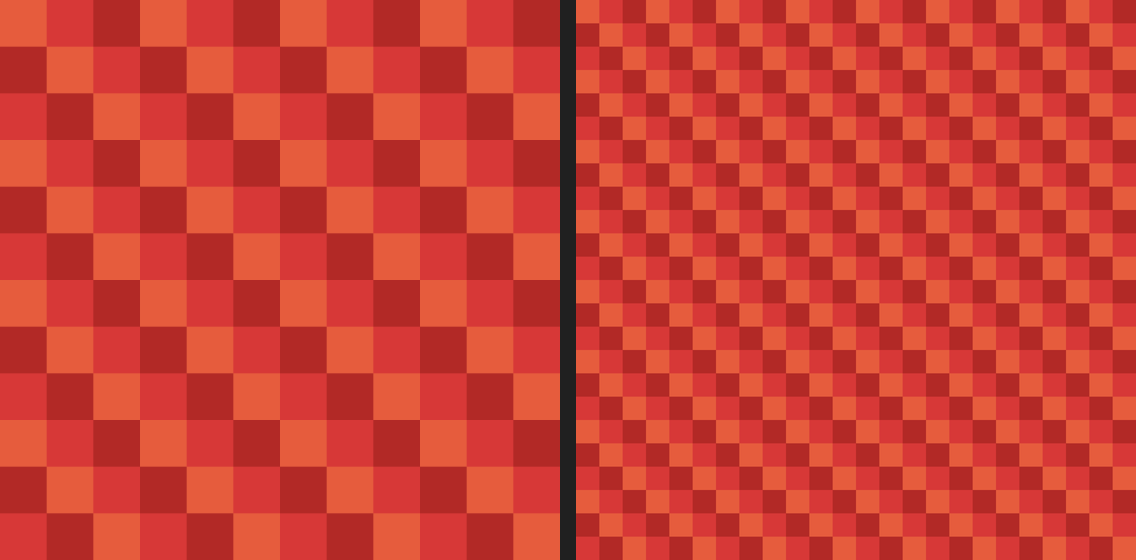
Left: one tile. Right: repeated 2 by 2.
Give the GLSL for this pattern, as a WebGL 2 fragment shader.

```glsl
#version 300 es
precision highp float;
// Checkered grid of flat squares in three warm reds, stepping diagonally.

#define CELLS 12.0
#define ORANGE vec3(0.900, 0.362, 0.238)
#define RED vec3(0.842, 0.218, 0.216)
#define DARK_RED vec3(0.698, 0.160, 0.150)

uniform vec2 u_resolution;
out vec4 fragColor;

// Colour of a whole cell: the three tones cycle along each row and column.
vec3 cellColor(vec2 cell) {
    float tone = mod(cell.x + cell.y + 1.0, 3.0);
    return tone < 0.5 ? ORANGE : tone < 1.5 ? RED : DARK_RED;
}

void main() {
    vec2 p = gl_FragCoord.xy / u_resolution * CELLS;
    vec2 pixel = CELLS / u_resolution;

    // Nearest grid corner and the pixel's coverage beyond it on each axis.
    vec2 corner = floor(p + 0.5);
    vec2 cover = clamp((p - corner) / pixel + 0.5, 0.0, 1.0);

    // Blend the four cells that meet at the corner.
    vec3 below = mix(cellColor(corner - 1.0), cellColor(corner - vec2(0.0, 1.0)), cover.x);
    vec3 above = mix(cellColor(corner - vec2(1.0, 0.0)), cellColor(corner), cover.x);
    fragColor = vec4(mix(below, above, cover.y), 1.0);
}
```
